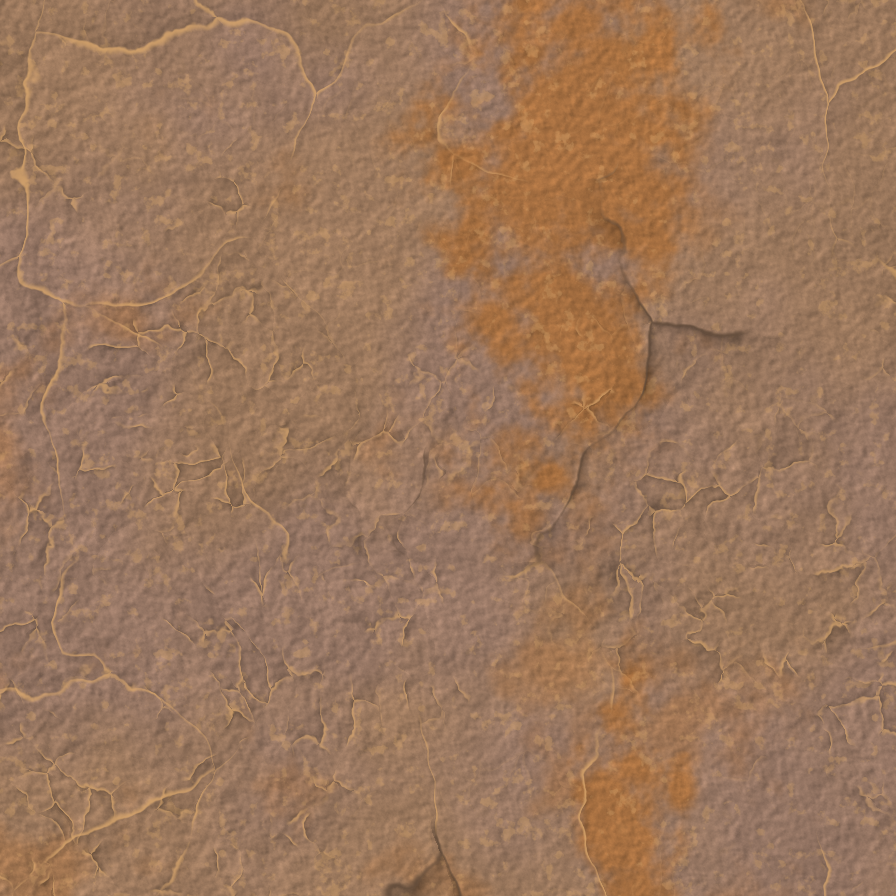
This texture is drawn by a three.js fragment shader. Its source:

```glsl
// Weathered brown slate: split ledges, flaky patches, rust stains and fine grain.
varying vec2 vUv;

#define PLATE_SCALE vec2(4.6, 3.0)
#define FLAKE_SCALE vec2(25.0, 19.0)
#define WARP 0.17
#define LEDGE_WIDTH 0.0042
#define FLAKE_WIDTH 0.0045
#define GRAIN_SCALE 135.0
#define GRAIN 0.31
#define MOTTLE 0.13
#define TAN vec3(0.607, 0.470, 0.363)
#define COOL vec3(0.580, 0.460, 0.400)
#define RUST vec3(0.655, 0.430, 0.235)
#define PALE vec3(0.840, 0.645, 0.420)

float hash(vec2 p) {
  vec3 q = fract(p.xyx * 0.1031);
  q += dot(q, q.yzx + 33.33);
  return fract((q.x + q.y) * q.z);
}

float noise(vec2 p) {
  vec2 i = floor(p), f = fract(p);
  f = f * f * (3.0 - 2.0 * f);
  vec2 e = vec2(0.0, 1.0);
  return mix(mix(hash(i), hash(i + e.yx), f.x),
             mix(hash(i + e.xy), hash(i + e.yy), f.x), f.y);
}

float fbm(vec2 p) {
  float sum = 0.0, amp = 0.533;
  for (int i = 0; i < 4; i++) {
    sum += amp * noise(p);
    p = mat2(1.6, 1.2, -1.2, 1.6) * p + 7.3;
    amp *= 0.5;
  }
  return sum;
}

vec2 drift(vec2 p) {
  return vec2(fbm(p), fbm(p + 19.0)) - 0.5;
}

// Cellular plates: x = border distance, positive on the higher plate; y = plate height.
vec2 plates(vec2 p, vec2 scale) {
  p *= scale;
  vec2 cell = floor(p), nearest = vec2(0.0), second = vec2(0.0);
  float d1 = 9.0, d2 = 9.0, h1 = 0.0, h2 = 0.0;
  for (int y = -1; y <= 1; y++) {
    for (int x = -1; x <= 1; x++) {
      vec2 id = cell + vec2(float(x), float(y));
      vec2 site = id + vec2(hash(id), hash(id + 57.0)) - p;
      float d = dot(site, site), h = hash(id + 113.0);
      if (d < d1) {
        d2 = d1; second = nearest; h2 = h1;
        d1 = d; nearest = site; h1 = h;
      } else if (d < d2) {
        d2 = d; second = site; h2 = h;
      }
    }
  }
  float border = dot(0.5 * (nearest + second), normalize(second - nearest));
  return vec2(border * sign(h1 - h2) * 2.0 / (scale.x + scale.y), h1);
}

// A thin rim, crisp toward the lower plate.
float rim(float d, float width) {
  return smoothstep(-0.0014, 0.0006, d) * (1.0 - smoothstep(0.0006, width, d));
}

// A soft shadow on the lower plate.
float shade(float d, float width) {
  return (1.0 - smoothstep(-0.001, 0.001, d)) * exp(min(d, 0.0) / width);
}

float blob(vec2 p, vec2 centre, vec2 radius) {
  return 1.0 - length((p - centre) / radius);
}

void main() {
  vec2 p = vUv;
  vec2 bent = p + WARP * drift(p * 5.0);
  vec2 jagged = bent + 0.026 * drift(p * 38.0);

  // Broad tints and speckled rust, worn through by grey holes.
  float cool = smoothstep(0.44, 0.70, fbm(p * 3.2 + 41.0));
  float speckle = 0.6 * fbm(p * 11.0 + 3.0) + 0.6 * fbm(p * 34.0 + 61.0) - 0.6;
  float stain = max(blob(bent, vec2(0.62, 0.80), vec2(0.19, 0.46)),
                    blob(bent, vec2(0.72, 0.08), vec2(0.07, 0.24)));
  float rust = smoothstep(-0.05, 0.75, stain + 2.2 * speckle) * smoothstep(-0.1, 0.3, stain);
  float traces = smoothstep(0.56, 0.78, fbm(bent * 6.0 + 71.0) + 0.4 * speckle);
  vec3 color = mix(TAN, COOL, 0.8 * cool);
  color = mix(color, RUST, max(0.88 * rust, 0.4 * traces));

  // Mottling and lit grain.
  float rough = smoothstep(0.44, 0.62, fbm(p * vec2(3.6, 2.4) + 11.0));
  vec2 g = p * GRAIN_SCALE;
  float relief = fbm(g) - fbm(g + vec2(0.5, -0.4));
  float pits = fbm(p * 52.0 + 29.0) - fbm(p * 52.0 + vec2(29.25, 28.8));
  color *= 1.0 + MOTTLE * (fbm(p * 30.0 + 5.0) - 0.5);
  color *= 1.0 + GRAIN * relief + (0.10 + 0.22 * rough) * pits;
  color = mix(color, PALE, 0.35 * smoothstep(0.62, 0.78, fbm(p * 85.0 + 13.0)));

  // Small broken flakes, mostly in the rough areas.
  vec2 flake = plates(jagged, FLAKE_SCALE);
  float chips = (0.15 + 0.85 * rough) * smoothstep(0.48, 0.72, fbm(p * 27.0 + 9.0));
  color *= 1.0 + 0.05 * rough * (flake.y - 0.5);
  color *= 1.0 - 0.22 * chips * shade(flake.x, 0.005);
  color = mix(color, PALE, 0.65 * chips * rim(flake.x, FLAKE_WIDTH));

  // Large split ledges: mostly pale rims, some dark cracks.
  vec2 plate = plates(mix(bent, jagged, 0.45), PLATE_SCALE);
  float present = smoothstep(0.40, 0.66, 0.7 * noise(p * 6.5 + 23.0) + 0.3 * noise(p * 31.0));
  float dark = smoothstep(0.64, 0.76, noise(p * 4.5 + 37.0));
  float line = present * rim(plate.x, LEDGE_WIDTH * (0.5 + 0.7 * present));
  color *= 1.0 + 0.035 * (plate.y - 0.5);
  color *= 1.0 - present * (0.09 + 0.24 * dark) * shade(plate.x, 0.007);
  color = mix(color, mix(PALE, 0.58 * TAN, dark), 0.8 * line);

  gl_FragColor = vec4(color, 1.0);
}
```
